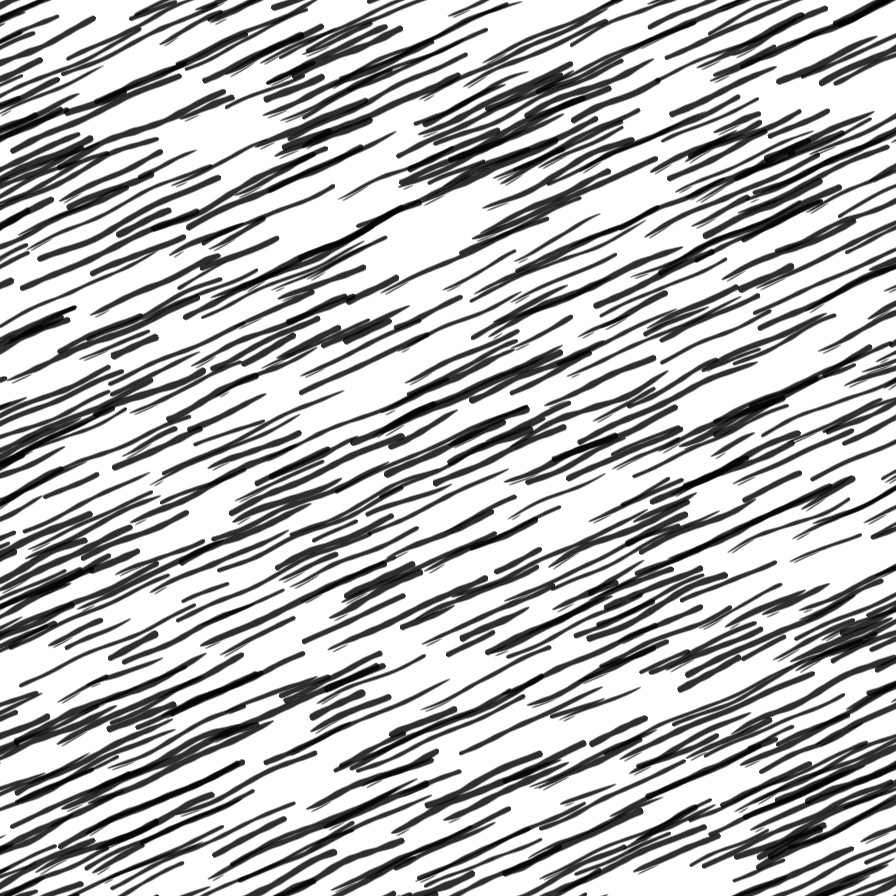
Write a three.js fragment shader that draws this pattern.

```glsl
// Slanted, overlapping translucent black pen strokes on white paper.
varying vec2 vUv;

#define ANGLE 0.428              // stroke direction in radians
#define CELL vec2(0.28, 0.0205)  // one stroke per cell and layer
#define LAYERS 3
#define HALF_LENGTH vec2(0.028, 0.122)
#define HALF_WIDTH vec2(0.0018, 0.0038)
#define WOBBLE 0.0055            // bend of the stroke's spine
#define TILT 0.03                // spread of directions
#define OPACITY 0.82
#define TAPER_SHARE 0.45         // share of strokes with a thin, frayed tail
#define SOFT 0.00098             // half width of the smoothed edge
#define PAPER vec3(1.0)

vec4 hash4(vec2 p) {
  vec4 q = fract(p.xyxy * vec4(0.1031, 0.1030, 0.0973, 0.1099));
  q += dot(q, q.wzxy + 33.33);
  return fract((q.xxyz + q.yzzw) * q.zywx);
}

// Gradient noise along a line; each seed gives another line.
float gradientNoise(float x, float seed) {
  float i = floor(x), f = x - i;
  float g0 = hash4(vec2(i, seed)).x * 2.0 - 1.0;
  float g1 = hash4(vec2(i + 1.0, seed)).x * 2.0 - 1.0;
  float fade = f * f * f * (f * (f * 6.0 - 15.0) + 10.0);
  return 2.0 * mix(g0 * f, g1 * (f - 1.0), fade);
}

// Width factor that closes an end over the given length.
float endShape(float distanceToEnd, float closing) {
  float x = clamp(distanceToEnd / closing, 0.0, 1.0);
  return sqrt(x * (2.0 - x));
}

// Share of a smoothing window covered by a bar; keeps hairlines light.
float barCoverage(float v, float halfWidth) {
  return (clamp(v + SOFT, -halfWidth, halfWidth)
        - clamp(v - SOFT, -halfWidth, halfWidth)) / (2.0 * SOFT);
}

// q is relative to the stroke centre: x along, y across.
float strokeCoverage(vec2 q, vec4 shape, vec4 ends, float seed) {
  float halfLength = mix(HALF_LENGTH.x, HALF_LENGTH.y, shape.z);
  if (abs(q.x) > halfLength || abs(q.y) > CELL.y) return 0.0;

  // Spine
  q.y -= TILT * (shape.w - 0.5) * q.x + WOBBLE * gradientNoise(q.x * 11.0, seed);

  // Outline
  float fromStart = q.x + halfLength, toEnd = halfLength - q.x;
  float tapered = step(ends.x, TAPER_SHARE);
  float startClosing = mix(0.003, 0.03 + 0.06 * ends.z, tapered);
  float endClosing = ends.y < 0.25 ? 0.05 : 0.0035;
  float w = mix(HALF_WIDTH.x, HALF_WIDTH.y, ends.w);
  float rough = 1.0 + 0.25 * gradientNoise(q.x * 55.0, seed + 7.0);
  float body = w * rough * endShape(fromStart, startClosing) * endShape(toEnd, endClosing);
  float ink = barCoverage(q.y, body);

  // Loose bristle beside the tail
  float bristleLength = 0.015 + 0.025 * ends.y;
  float bristle = 0.0007 * tapered * endShape(fromStart - 0.004, 0.008)
                * endShape(bristleLength - fromStart, 0.012);
  float gap = w + 0.0006 - 0.04 * (fromStart - 0.02);
  return max(ink, barCoverage(q.y + gap, bristle));
}

void main() {
  vec2 along = vec2(cos(ANGLE), sin(ANGLE));
  vec2 p = vec2(dot(vUv, along), dot(vUv, vec2(-along.y, along.x)));
  float light = 1.0;

  for (int layer = 0; layer < LAYERS; layer++) {
    float id = float(layer) * 61.0 + 17.0;
    float v = p.y / CELL.y + float(layer) * 0.37;
    for (int j = -1; j <= 1; j++) {
      float row = floor(v) + float(j);
      float u = p.x / CELL.x + hash4(vec2(row, id)).x;
      for (int i = -1; i <= 1; i++) {
        vec2 cell = vec2(floor(u) + float(i), row);
        vec4 shape = hash4(cell + id);
        vec4 ends = hash4(cell + id + 233.0);
        vec2 q = (vec2(u, v) - cell - shape.xy) * CELL;
        float seed = floor(shape.w * 400.0) + 31.0;
        light *= 1.0 - OPACITY * strokeCoverage(q, shape, ends, seed);
      }
    }
  }
  gl_FragColor = vec4(PAPER * light, 1.0);
}
```
